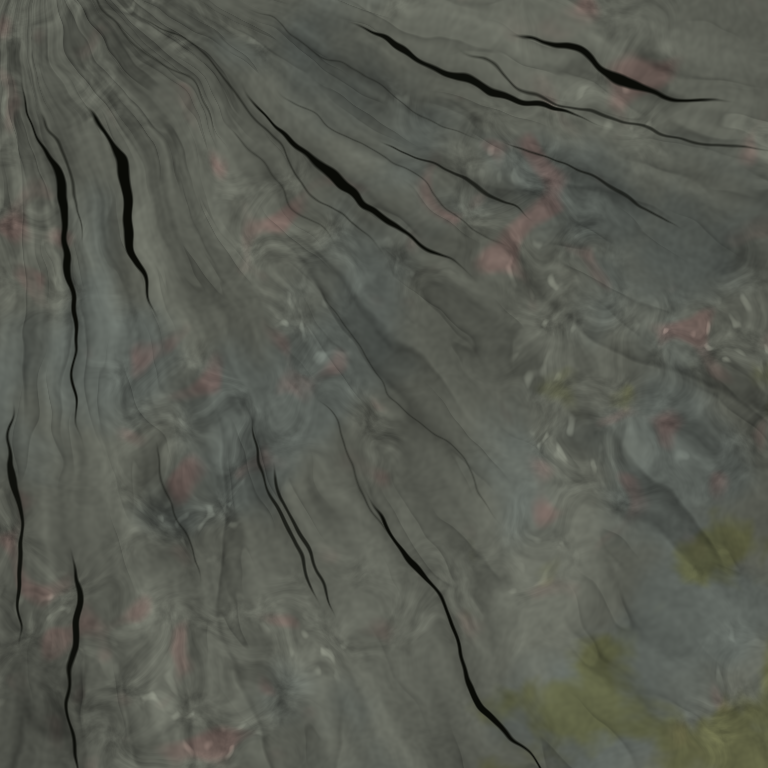
A three.js fragment shader for this texture:

```glsl
// Weathered grey-green rock: folds, streaks and black cracks fan out from the
// upper left corner. Gradient noise is sampled in polar fan coordinates for the
// folds and in plane coordinates for grain, flecks, rust and moss.

#define FAN_ORIGIN vec2(0.02, 1.14)
#define BASE_TONE 0.374
#define BROAD_CONTRAST 0.085
#define GRAIN_CONTRAST 0.10
#define FOLD_DEPTH 0.10
#define CRACK_COUNT 22
#define CRACK_WIDTH 0.0048
#define ROCK_TINT vec3(0.975, 1.0, 0.905)
#define SLATE_TINT vec3(0.92, 1.0, 0.965)
#define RUST_COLOR vec3(0.47, 0.35, 0.335)
#define MOSS_COLOR vec3(0.34, 0.345, 0.19)
#define CRACK_COLOR vec3(0.035, 0.04, 0.025)

varying vec2 vUv;

float hash(vec2 p) {
  vec3 q = fract(p.xyx * vec3(0.1031, 0.1030, 0.0973));
  q += dot(q, q.yzx + 33.33);
  return fract((q.x + q.y) * q.z);
}

// Slope of one lattice corner, seen from offset d
float corner(vec2 cell, vec2 d) {
  float angle = 6.2832 * hash(cell);
  return dot(vec2(cos(angle), sin(angle)), d);
}

float gradNoise(vec2 p) {
  vec2 i = floor(p);
  vec2 f = p - i;
  vec2 u = f * f * f * (f * (f * 6.0 - 15.0) + 10.0);
  vec2 e = vec2(1.0, 0.0);
  float low = mix(corner(i, f), corner(i + e, f - e), u.x);
  float high = mix(corner(i + e.yx, f - e.yx), corner(i + 1.0, f - 1.0), u.x);
  return mix(low, high, u.y);
}

float fbm(vec2 p) {
  float sum = 0.0;
  float amp = 1.0;
  for (int i = 0; i < 4; i++) {
    sum += amp * gradNoise(p);
    p = mat2(1.6, 1.2, -1.2, 1.6) * p + 7.3;
    amp *= 0.5;
  }
  return sum;
}

// Octaves that keep their axes, so that streaks stay aligned with the fan
float streakNoise(vec2 p) {
  return gradNoise(p) + 0.55 * gradNoise(p * vec2(2.1, 1.6) + 5.7)
       + 0.35 * gradNoise(p * vec2(4.3, 2.7) + 11.9);
}

// Overlapping slabs: a sharp dark edge that fades to one side
float foldShadow(vec2 fan, float seed) {
  float n = gradNoise(fan + seed) + 0.25 * gradNoise(fan * 2.7 + seed);
  float edge = smoothstep(-0.03, 0.04, n) * exp(-9.0 * max(n, 0.0));
  return edge * smoothstep(-0.1, 0.3, gradNoise(fan * vec2(0.5, 1.4) + seed * 2.0));
}

// x: crack core, y: soft shade around it
vec2 cracks(float angle, float radius) {
  vec2 result = vec2(0.0);
  for (int i = 0; i < CRACK_COUNT; i++) {
    float k = float(i);
    float aim = mix(0.22, 1.6, (k + hash(vec2(k, 1.0))) / float(CRACK_COUNT));
    float start = mix(0.12, 0.9, hash(vec2(k, 2.0)));
    float reach = mix(0.2, 0.55, hash(vec2(k, 3.0)));
    float strength = smoothstep(0.1, 0.85, hash(vec2(k, 4.0)));
    float wobble = 0.022 * gradNoise(vec2(radius * 6.0, k * 7.3))
                 + 0.007 * gradNoise(vec2(radius * 24.0, k * 3.1 + 0.5));
    float d = abs((angle - aim) * radius + wobble);
    float t = (radius - start) / reach;
    float taper = smoothstep(0.0, 0.35, t) * (1.0 - smoothstep(0.5, 1.0, t));
    float swell = 0.65 + 1.1 * gradNoise(vec2(radius * 15.0, k * 5.7 + 0.3));
    float width = CRACK_WIDTH * taper * strength * max(swell, 0.1);
    float core = 1.0 - smoothstep(width - 0.001, width + 0.0025, d);
    core *= smoothstep(0.0, 0.3, taper) * mix(0.3, 1.0, strength);
    result = max(result, vec2(core, taper * exp(-d * 75.0)));
  }
  return result;
}

void main() {
  // Fan coordinates, gently warped
  vec2 p = vUv + 0.03 * vec2(fbm(vUv * 4.0), fbm(vUv * 4.0 + 17.0));
  vec2 ray = p - FAN_ORIGIN;
  float radius = length(ray);
  float angle = atan(-ray.y, ray.x);
  vec2 fan = vec2(angle, radius);

  // Light and dark bands, folds and rough patches
  float rough = smoothstep(-0.15, 0.25, fbm(fan * vec2(4.0, 3.5) + 9.0));
  float streakContrast = mix(0.055, 0.10, smoothstep(0.8, 1.4, angle));
  float tone = BASE_TONE + BROAD_CONTRAST * fbm(fan * vec2(5.0, 2.2) + 3.0);
  tone += streakContrast * streakNoise(fan * vec2(17.0, 3.0));
  tone -= FOLD_DEPTH * foldShadow(fan * vec2(9.0, 2.4), 4.3);
  tone -= 0.7 * FOLD_DEPTH * foldShadow(fan * vec2(21.0, 4.5), 13.6);

  // Curled grain and pale flecks
  vec2 curl = vec2(gradNoise(p * 15.0), gradNoise(p * 15.0 + 31.0));
  tone += GRAIN_CONTRAST * mix(0.2, 1.0, rough) * fbm(p * 32.0 + 1.8 * curl);
  tone += 0.025 * gradNoise(p * 110.0);
  float fleck = smoothstep(0.2, 0.5, gradNoise(p * vec2(62.0, 46.0) + curl));
  tone += 0.12 * fleck * rough * smoothstep(-0.05, 0.3, gradNoise(p * 8.0 + 2.0));

  // Mineral tints
  float slate = 0.6 * smoothstep(0.0, 0.4, fbm(p * 3.0 + 5.0));
  vec3 color = tone * mix(ROCK_TINT, SLATE_TINT, slate);
  float rust = gradNoise(p * 19.0 + 40.0) + 0.5 * gradNoise(p * 5.0 + 8.0);
  color = mix(color, RUST_COLOR * tone / BASE_TONE, 0.5 * rough * smoothstep(0.2, 0.55, rust));
  float moss = fbm(p * 7.0 + 21.0) + 1.2 * (vUv.x - vUv.y) - 0.75;
  color = mix(color, MOSS_COLOR * tone / BASE_TONE, 0.6 * smoothstep(0.1, 0.5, moss));

  // Open cracks
  vec2 crack = cracks(angle, radius);
  color *= 1.0 - 0.2 * crack.y;
  color = mix(color, CRACK_COLOR, crack.x);
  gl_FragColor = vec4(color, 1.0);
}
```
